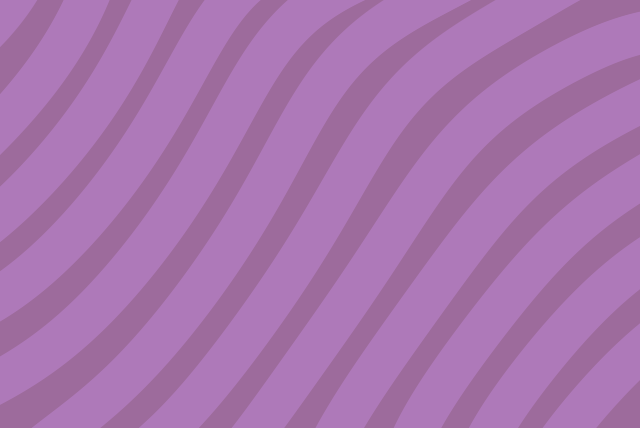
Write a Shadertoy shader that draws this pattern.

```glsl
// Twelve parallel lilac ribbons sweep diagonally in S-curves over a mauve ground.
// A smooth polynomial field numbers the ribbons: each follows a whole-number level,
// and dividing by the field's slope keeps every ribbon equally wide.

// Ribbon number at p: a quintic in x whose coefficients are quartics in y.
float ribbonField(vec2 p) {
    float x = p.x, y = p.y;
    vec3 low = vec3(5.91, 2.767, -0.09)
        + y * (vec3(-1.623, -0.044, -0.634)
        + y * (vec3(0.31, 0.03, -0.579)
        + y * (vec3(-0.267, -0.225, 0.357)
        + y * vec3(-0.36, -0.393, 0.597))));
    vec3 high = vec3(-0.125, 0.0, 0.0)
        + y * (vec3(-0.036, 0.1, 0.0224)
        + y * (vec3(-0.151, 0.2, 0.0224)
        + y * (vec3(0.245, -0.1, -0.09)
        + y * vec3(0.402, -0.2, -0.09))));
    vec3 powers = vec3(1.0, x, x * x);
    return dot(low, powers) + x * x * x * dot(high, powers);
}

// Slope of the field by central differences.
vec2 fieldGradient(vec2 p) {
    vec2 e = vec2(0.005, 0.0);
    return vec2(ribbonField(p + e.xy) - ribbonField(p - e.xy),
                ribbonField(p + e.yx) - ribbonField(p - e.yx)) / (2.0 * e.x);
}

void mainImage(out vec4 fragColor, in vec2 fragCoord) {
    // Centred coordinates, with y running from -1 to 1
    vec2 p = (2.0 * fragCoord - iResolution.xy) / iResolution.y;
    float pixel = 2.0 / iResolution.y;

    // Distance to the centre line of the nearest ribbon
    float level = ribbonField(p);
    float nearest = clamp(round(level), 0.0, 11.0);
    float dist = abs(level - nearest) / max(length(fieldGradient(p)), 0.1);

    // Flat ribbons with smoothed edges
    float ribbon = 1.0 - smoothstep(-0.6 * pixel, 0.6 * pixel, dist - 0.0985);
    vec3 mauve = vec3(0.616, 0.42, 0.61);
    vec3 lilac = vec3(0.682, 0.473, 0.725);
    fragColor = vec4(mix(mauve, lilac, ribbon), 1.0);
}
```
